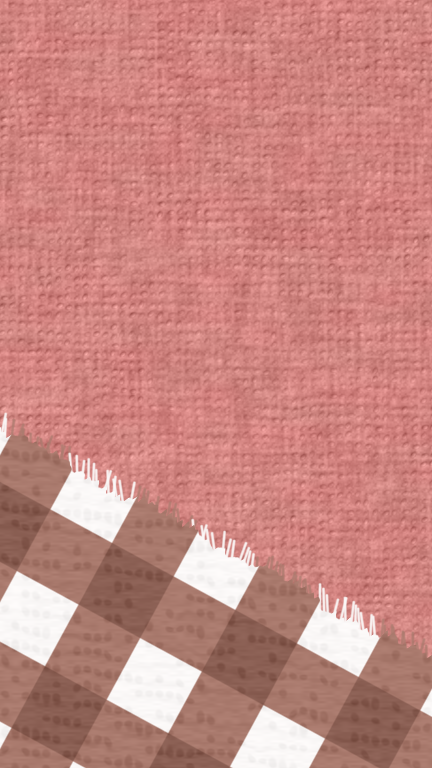
A Shadertoy shader for this background:

```glsl
// A gingham cloth with a frayed upper edge lies diagonally over embossed pink paper.
// The paper sums the lit slopes of jittered oval dimples and stretched thread noise;
// the cloth is two crossed square waves, its fringe a row of hashed line segments.
#define CELL 0.1624                  // side of one check, in canvas widths
#define ORIGIN vec2(0.402, 0.4435)   // a lower left check corner
#define TILT -0.498                  // cloth rotation in radians
#define HEM 0.64                     // where solid cloth ends, in checks
#define STRANDS 12.0                 // fringe threads per check
#define DIMPLES 46.0                 // paper dimples per canvas width
#define RELIEF 0.20                  // strength of the paper emboss
#define PINK vec3(0.805, 0.502, 0.487)
#define WHITE vec3(0.985, 0.975, 0.972)
#define LIGHT_BROWN vec3(0.668, 0.482, 0.432)
#define DARK_BROWN vec3(0.548, 0.378, 0.332)

float hash(vec2 p) {
    vec3 q = fract(p.xyx * 0.1031);
    q += dot(q, q.yzx + 33.33);
    return fract((q.x + q.y) * q.z);
}

float noise(vec2 p) {
    vec2 i = floor(p), f = fract(p);
    f = f * f * (3.0 - 2.0 * f);
    vec2 e = vec2(0.0, 1.0);
    return mix(mix(hash(i), hash(i + e.yx), f.x),
               mix(hash(i + e.xy), hash(i + e.yy), f.x), f.y);
}

mat2 rotation(float a) {
    float c = cos(a), s = sin(a);
    return mat2(c, s, -s, c);
}

float segmentDistance(vec2 p, vec2 a, vec2 b) {
    vec2 d = b - a;
    return length(p - a - d * clamp(dot(p - a, d) / dot(d, d), 0.0, 1.0));
}

// Lit slope of the dimples around a point
float dimpleShade(vec2 p) {
    vec2 g = p * DIMPLES;
    g += 0.5 * vec2(noise(p * 9.0), noise(p * 9.0 + 40.0));
    vec2 id = floor(g);
    float shade = 0.0;
    for (int y = -1; y <= 1; y++)
    for (int x = -1; x <= 1; x++) {
        vec2 c = id + vec2(x, y);
        vec2 jitter = vec2(hash(c + 3.1), hash(c + 17.7)) - 0.5;
        vec2 d = g - c - 0.5 - 0.35 * jitter;
        vec2 oval = rotation(-0.6 + 1.2 * jitter.x) * d / vec2(0.38, 0.25);
        float r = dot(oval, oval);
        float depth = 0.45 + 0.8 * hash(c + 51.0);
        shade += depth * (dot(d, vec2(1.5, -2.4)) * exp(-r)
                          - 0.22 * exp(-9.0 * pow(sqrt(r) - 0.9, 2.0)) + 0.09 * exp(-r));
    }
    return shade;
}

vec3 paper(vec2 p) {
    float threads = noise(p * vec2(130.0, 18.0)) + noise(p * vec2(16.0, 120.0) + 70.0) - 1.0;
    float grain = noise(p * 230.0) - 0.5;
    float strength = 0.7 + 0.6 * noise(p * vec2(7.0, 10.0) + 9.0);
    float shade = RELIEF * strength * dimpleShade(p) + 0.08 * threads + 0.07 * grain;
    float warmth = noise(p * vec2(10.0, 22.0) + 23.0) - 0.5;
    return PINK + shade + 0.02 + warmth * vec3(-0.01, 0.025, 0.015);
}

// One inside [0,1], zero inside [1,2], repeating
float stripe(float x, float blur) {
    return smoothstep(-blur, blur, 0.5 - abs(mod(x + 0.5, 2.0) - 1.0));
}

vec3 gingham(vec2 q, float blur) {
    float across = stripe(q.x, blur), along = stripe(q.y, blur);
    return mix(mix(DARK_BROWN, LIGHT_BROWN, across),
               mix(LIGHT_BROWN, WHITE, across), along);
}

// Broken rows of darker woven knots, with a fine horizontal grain
float weave(vec2 p) {
    vec2 m = vec2(p.x * 42.0, (p.y + 0.12 * p.x) * 25.0 + 0.5 * noise(p * 30.0));
    vec2 id = floor(m), f = fract(m) - 0.5;
    float knot = smoothstep(0.5, 0.2, length(f * vec2(0.9, 1.5)));
    float row = smoothstep(0.25, 0.05, abs(f.y + 0.2)) * noise(m * vec2(0.5, 1.0));
    float grain = noise(p * vec2(55.0, 210.0)) - 0.5;
    return 0.055 * knot * step(0.45, hash(id)) + 0.035 * row + 0.04 * grain;
}

void mainImage(out vec4 fragColor, in vec2 fragCoord) {
    vec2 p = fragCoord / iResolution.x;
    vec2 q = rotation(-TILT) * (p - ORIGIN) / CELL;
    float pixel = 1.0 / (iResolution.x * CELL);
    vec3 color = paper(p);

    // Fringe: each thread takes the colour of the check at its root
    float slot = floor(q.x * STRANDS);
    for (int i = -2; i <= 4; i++) {
        float id = slot + float(i);
        float a = hash(vec2(id, 5.0)), b = hash(vec2(id, 29.0));
        vec2 root = vec2((id + 0.2 + 0.6 * a) / STRANDS, HEM - 0.06);
        vec2 tip = root + vec2(-0.04 - 0.17 * b, 0.22 + 0.12 * a);
        float d = segmentDistance(q, root, tip);
        float cover = 1.0 - smoothstep(0.018 - pixel, 0.018 + pixel, d);
        float whiteRoot = stripe(root.x, 0.001);
        color = mix(color, mix(LIGHT_BROWN, WHITE, whiteRoot), cover * mix(0.75, 0.92, whiteRoot));
    }

    // Solid cloth below an uneven hem
    vec3 cloth = gingham(q, pixel);
    cloth -= weave(p) * mix(1.0, 0.6, smoothstep(0.7, 0.95, cloth.g));
    float hem = HEM + 0.12 * (noise(vec2(q.x * 22.0, 2.0)) - 0.5) + 0.1 * (1.0 - stripe(q.x, 0.05));
    color = mix(color, cloth, 1.0 - smoothstep(hem - pixel, hem + pixel, q.y));
    fragColor = vec4(clamp(color, 0.0, 1.0), 1.0);
}
```
